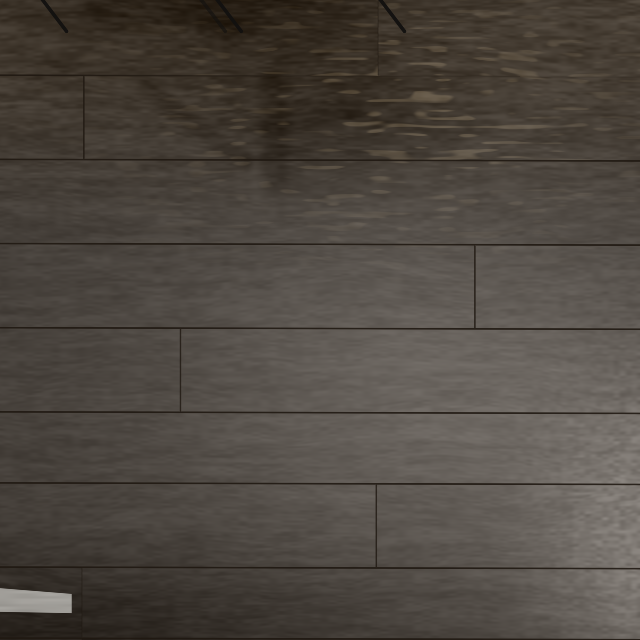
This texture is drawn by a three.js fragment shader. Its source:

```glsl
varying vec2 vUv;

float hash(vec2 p) {
  vec3 q = fract(vec3(p.xyx) * 0.1031);
  q += dot(q, q.yzx + 33.33);
  return fract((q.x + q.y) * q.z);
}

float noise(vec2 p) {
  vec2 i = floor(p), f = fract(p);
  f = f * f * (3.0 - 2.0 * f);
  return mix(mix(hash(i), hash(i + vec2(1.0, 0.0)), f.x),
             mix(hash(i + vec2(0.0, 1.0)), hash(i + vec2(1.0, 1.0)), f.x), f.y);
}

float blob(vec2 p, vec2 center, vec2 radius) {
  vec2 d = (p - center) / radius;
  return exp(-dot(d, d));
}

float segment(vec2 p, vec2 a, vec2 b) {
  vec2 ab = b - a;
  return length(p - a - ab * clamp(dot(p - a, ab) / dot(ab, ab), 0.0, 1.0));
}

float line(float dist, float halfWidth) {
  return 1.0 - smoothstep(halfWidth - 0.0008, halfWidth + 0.0008, dist);
}

// Lower edge of a plank row; rows 0 and 2 are narrower
float rowEdge(float row) {
  return 0.003 + 0.1315 * row - 0.0205 * (step(0.5, row) + step(2.5, row));
}

// Butt joint of a row; a negative position means an unbroken row
float jointOf(float row) {
  if (row < 0.5) return 0.128;
  if (row < 1.5) return 0.588;
  if (row < 2.5) return -1.0;
  if (row < 3.5) return 0.282;
  if (row < 4.5) return 0.742;
  if (row < 5.5) return -1.0;
  return row < 6.5 ? 0.131 : 0.591;
}

void main() {
  vec2 uv = vUv;
  vec2 p = uv + vec2(0.0, 0.0025 * uv.x);

  // Plank rows and seams
  float row = -1.0, seam = 0.0;
  for (int i = 0; i < 8; i++) {
    float k = float(i), edge = rowEdge(k);
    row += step(edge, p.y);
    float fade = k > 6.5 ? 1.0 - 0.8 * smoothstep(0.1, 0.6, p.x) : 1.0;
    seam = max(seam, fade * line(abs(p.y - edge), 0.0013));
  }
  float joint = jointOf(row);
  float jointStrength = row < 0.5 || row > 6.5 ? 0.35 : 0.9;
  seam = max(seam, jointStrength * line(abs(p.x - joint), 0.0012));
  float plank = row * 2.0 + step(joint, p.x) + 3.0;

  // Wood grain, bent slowly along each plank
  vec2 g = p + vec2(plank * 3.7, 0.0);
  g.y += 0.022 * noise(g * vec2(4.0, 9.0)) + 0.006 * noise(g * vec2(17.0, 25.0));
  float grain = noise(g * vec2(20.0, 155.0)) - 0.5;
  float fiber = noise(g * vec2(75.0, 290.0)) - 0.5;
  float rings = noise(g * vec2(3.0, 75.0)) - 0.5;
  float mottle = noise(g * vec2(35.0, 55.0)) - 0.5;

  // Broad light and shade
  float shade = 0.265 + 0.15 * blob(uv, vec2(0.7, 0.38), vec2(0.43, 0.31));
  shade += 0.19 * blob(uv, vec2(1.03, 0.13), vec2(0.19, 0.27));
  shade -= 0.12 * blob(uv, vec2(0.33, 1.02), vec2(0.32, 0.12));
  shade -= 0.12 * blob(uv, vec2(0.05, 0.0), vec2(0.5, 0.13));
  shade -= 0.075 * blob(uv, vec2(0.53, 0.82), vec2(0.17, 0.09));

  // Soft shadows falling across the boards
  float slantDist = segment(uv, vec2(0.23, 0.86), vec2(0.38, 0.75));
  float postDist = segment(uv, vec2(0.425, 0.87), vec2(0.43, 0.72));
  shade -= 0.04 * (1.0 - smoothstep(0.004, 0.024, slantDist));
  shade -= 0.045 * (1.0 - smoothstep(0.008, 0.035, postDist));

  // Warm upper floor, neutral glossy lower floor
  float warm = smoothstep(0.58, 0.95, uv.y);
  shade += 0.018 * (hash(vec2(plank, 7.0)) - 0.5);
  shade += (0.75 + 0.5 * warm) * (0.048 * grain + 0.045 * fiber + 0.03 * rings + 0.018 * mottle);
  vec3 wood = shade - mix(vec3(0.0, 0.022, 0.044), vec3(0.0, 0.034, 0.073), warm);

  // Pale pores on the upper boards and sparkle in the gloss
  float pores = smoothstep(0.66, 0.88, noise(g * vec2(28.0, 165.0) + 31.0));
  wood += vec3(0.14, 0.125, 0.095) * pores * blob(uv, vec2(0.62, 0.83), vec2(0.34, 0.17));
  float gloss = blob(uv, vec2(1.0, 0.2), vec2(0.16, 0.28));
  wood += 0.09 * gloss * (noise(g * vec2(110.0, 200.0)) - 0.5);
  vec3 color = mix(wood, vec3(0.12, 0.092, 0.065), 0.88 * seam);

  // Slim dark legs at the top edge
  for (int i = 0; i < 4; i++) {
    float k = float(i);
    float foot = 0.104 + 0.248 * min(k, 1.0) + 0.025 * step(1.5, k) + 0.255 * step(2.5, k);
    float leg = segment(uv, vec2(foot - 0.045, 1.01), vec2(foot, 0.951));
    color = mix(color, vec3(0.07, 0.065, 0.06), (i == 1 ? 0.6 : 0.95) * line(leg, 0.0028));
  }

  // Pale wooden bar at the lower left
  float barTop = 0.081 - 0.08 * uv.x, barBase = 0.044 - 0.018 * uv.x;
  float bar = line(max(max(uv.y - barTop, barBase - uv.y), uv.x - 0.112), 0.0);
  vec3 barColor = vec3(0.62, 0.61, 0.59) + 0.08 * (noise(uv * vec2(25.0, 240.0)) - 0.5);
  gl_FragColor = vec4(clamp(mix(color, barColor, bar), 0.0, 1.0), 1.0);
}
```
